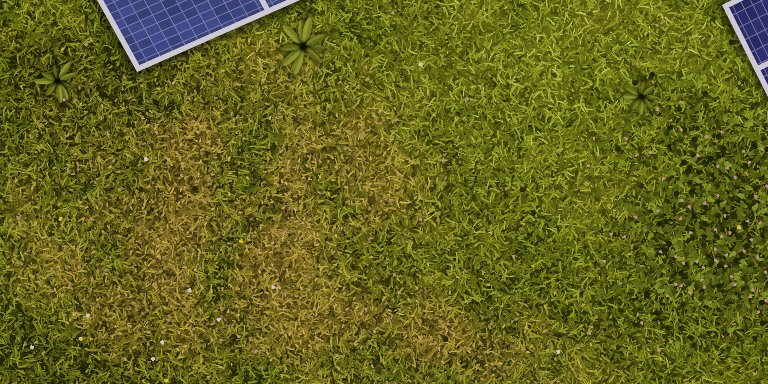
Reproduce this texture procedurally as a WebGL 1 fragment shader.

```glsl
precision highp float;
uniform vec2 u_resolution;

const vec3 DEEP = vec3(0.13, 0.13, 0.015);
const vec3 OLIVE = vec3(0.42, 0.41, 0.07);
const vec3 LIME = vec3(0.60, 0.59, 0.14);
const vec3 GLINT = vec3(0.79, 0.77, 0.38);
const vec3 STRAW = vec3(0.76, 0.63, 0.36);
const vec3 FRAME = vec3(0.80, 0.79, 0.83);

vec2 hash2(vec2 p) {
  vec2 k = vec2(dot(p, vec2(127.1, 311.7)), dot(p, vec2(269.5, 183.3)));
  return fract(sin(k) * 43758.55);
}

mat2 rotation(float a) {
  return mat2(cos(a), sin(a), -sin(a), cos(a));
}

float blob(vec2 p, vec2 centre, vec2 radius) {
  vec2 d = (p - centre) / radius;
  return exp(-dot(d, d));
}

// Layered sines, roughly -1 to 1
float patches(vec2 p) {
  float sum = 0.0;
  float gain = 0.5;
  for (int i = 0; i < 4; i++) {
    p = rotation(1.1) * p * 1.7 + 2.3;
    sum += gain * sin(p.x + 1.4 * sin(p.y * 0.8)) * cos(p.y + sin(p.x * 0.7));
    gain *= 0.75;
  }
  return sum;
}

// Scattered capsules, one per cell: x = random tone, y = coverage
vec2 strokes(vec2 p, float cell, vec2 halfSize, float density, float seed, float px) {
  vec2 q = rotation(seed * 1.3) * p / cell + seed * 17.0;
  vec2 result = vec2(0.0);
  for (int j = -1; j <= 1; j++) {
    for (int i = -1; i <= 1; i++) {
      vec2 id = floor(q) + vec2(float(i), float(j));
      vec2 spot = hash2(id);
      vec2 rnd = hash2(id + 41.7);
      vec2 d = rotation(rnd.x * 6.283) * (q - id - spot) * cell;
      float along = clamp(d.x / halfSize.x, -1.0, 1.0);
      float bend = 0.12 * halfSize.x * along * along;
      float width = halfSize.y * (1.0 - 0.35 * along);
      float dist = length(vec2(d.x - along * halfSize.x, d.y - bend)) - width;
      float cover = 1.0 - smoothstep(-0.5 * px, 0.5 * px, dist);
      cover *= step(hash2(id + 9.1).x, density);
      result = mix(result, vec2(rnd.y + 0.1 * along, 1.0), cover);
    }
  }
  return result;
}

vec3 grassColour(float tone) {
  vec3 c = mix(DEEP, OLIVE, smoothstep(-0.05, 0.5, tone));
  c = mix(c, LIME, smoothstep(0.5, 0.88, tone));
  return mix(c, GLINT, smoothstep(0.9, 1.2, tone));
}

// Broad leaves around a centre
vec3 rosette(vec3 under, vec2 p, vec2 centre, float size, float px) {
  for (int i = 0; i < 9; i++) {
    vec2 rnd = hash2(centre + float(i));
    vec2 q = rotation(float(i) * 0.7 + rnd.x * 0.5) * (p - centre);
    float reach = size * (0.6 + 0.4 * rnd.y);
    float dist = (length((q - vec2(reach * 0.6, 0.0)) / vec2(reach * 0.45, reach * 0.14)) - 1.0) * reach * 0.14;
    float tone = 0.25 + 0.45 * rnd.y + 0.25 * smoothstep(-px, px, q.y);
    vec3 leaf = grassColour(tone) * vec3(0.92, 1.0, 1.3);
    under = mix(under, under * 0.5, 0.5 * (1.0 - smoothstep(0.0, 0.012, dist)));
    under = mix(under, leaf, 1.0 - smoothstep(-0.5 * px, 0.5 * px, dist));
  }
  return under;
}

float gridLine(float x, float pitch, float halfWidth, float px) {
  float d = abs(fract(x / pitch + 0.5) - 0.5) * pitch;
  return 1.0 - smoothstep(halfWidth - 0.5 * px, halfWidth + 0.5 * px, d);
}

// Framed solar panel filling the corner spanned by two axes
vec3 panel(vec3 under, vec2 p, vec2 corner, vec2 u, vec2 v, float seam, vec3 cellColour, float px) {
  vec2 d = p - corner;
  vec2 q = vec2(d.x * v.y - d.y * v.x, u.x * d.y - u.y * d.x) / (u.x * v.y - u.y * v.x);
  float edge = min(q.x, q.y);
  float lines = max(gridLine(q.x, 0.036, 0.0012, px), gridLine(q.y, 0.024, 0.0012, px));
  vec3 c = cellColour * (0.9 + 0.2 * hash2(floor(q / vec2(0.036, 0.024))).x);
  c = mix(c, FRAME * vec3(0.82, 0.84, 0.95), 0.6 * lines);
  float rim = min(edge - 0.014, abs(q.x - seam) - 0.007);
  c = mix(FRAME, c, smoothstep(-0.5 * px, 0.5 * px, rim));
  under *= 1.0 - 0.45 * smoothstep(-0.03, 0.0, edge);
  return mix(under, c, smoothstep(-0.5 * px, 0.5 * px, edge));
}

void main() {
  float px = 1.0 / u_resolution.y;
  vec2 p = gl_FragCoord.xy * px;
  float mottle = patches(p * 5.0);

  // Regions of the meadow
  float dry = blob(p, vec2(0.62, 0.6), vec2(0.5, 0.26)) + blob(p, vec2(0.5, 0.3), vec2(0.5, 0.22)) + blob(p, vec2(1.15, 0.08), vec2(0.4, 0.14));
  dry = clamp(dry * (0.7 + 0.5 * mottle), 0.0, 1.0);
  float clover = blob(p, vec2(1.9, 0.42), vec2(0.24, 0.24));
  float sun = blob(p, vec2(1.45, 0.85), vec2(0.6, 0.35));
  float shade = blob(p, vec2(0.2, 0.02), vec2(0.4, 0.16)) + blob(p, vec2(0.1, 0.78), vec2(0.35, 0.2)) + clover;
  float light = 0.03 + 0.13 * sun - 0.2 * shade + 0.1 * mottle;

  // Grass blades
  vec3 colour = grassColour(0.15 + light);
  for (int i = 0; i < 8; i++) {
    float layer = float(i);
    vec2 blade = strokes(p, 0.021, vec2(0.012, 0.0024), 0.95, layer + 1.0, px);
    vec3 c = grassColour(blade.x * 0.95 + light + 0.012 * layer);
    float straw = step(fract(blade.x * 7.3 + layer * 0.37), 0.35 * dry);
    c = mix(c, STRAW * (0.45 + 0.6 * blade.x), straw * 0.75);
    colour = mix(colour, c, blade.y);
  }
  colour *= mix(vec3(0.94, 1.03, 0.95), vec3(1.06, 0.97, 1.05), clamp(dry + 0.3 * mottle, 0.0, 1.0));

  // Clover leaves and seed heads
  for (int i = 0; i < 3; i++) {
    float seed = float(i) + 11.0;
    vec2 leaf = strokes(p, 0.026, vec2(0.006, 0.0055), clover * 0.8, seed, px);
    colour = mix(colour, grassColour(leaf.x * 0.9) * vec3(0.88, 1.0, 1.2), leaf.y);
    vec2 head = strokes(p, 0.021, vec2(0.0035, 0.0022), dry * 0.4, seed + 5.0, px);
    colour = mix(colour, STRAW * (0.75 + 0.4 * head.x), head.y * 0.9);
  }

  // Broad weeds
  colour = rosette(colour, p, vec2(0.79, 0.88), 0.075, px);
  colour = rosette(colour, p, vec2(0.15, 0.79), 0.06, px);
  colour = rosette(colour, p, vec2(1.67, 0.75), 0.05, px);

  // Small flowers
  float meadow = blob(p, vec2(0.25, 0.15), vec2(0.45, 0.2));
  vec2 daisy = strokes(p, 0.055, vec2(0.001, 0.0045), 0.2 * meadow + 0.01, 23.0, px);
  colour = mix(colour, mix(vec3(0.85, 0.75, 0.15), FRAME, step(0.25, daisy.x)), daisy.y);
  vec2 pink = strokes(p, 0.03, vec2(0.002, 0.003), 0.4 * clover, 29.0, px);
  colour = mix(colour, vec3(0.76, 0.55, 0.58), pink.y);

  // Solar panels
  colour = panel(colour, p, vec2(0.357, 0.8125), vec2(0.915, 0.404), vec2(-0.486, 0.874), 0.377, vec3(0.23, 0.27, 0.50), px);
  colour = panel(colour, p, vec2(1.88, 0.987), vec2(0.447, -0.894), vec2(0.894, 0.447), 0.19, vec3(0.17, 0.17, 0.40), px);
  gl_FragColor = vec4(colour, 1.0);
}
```
